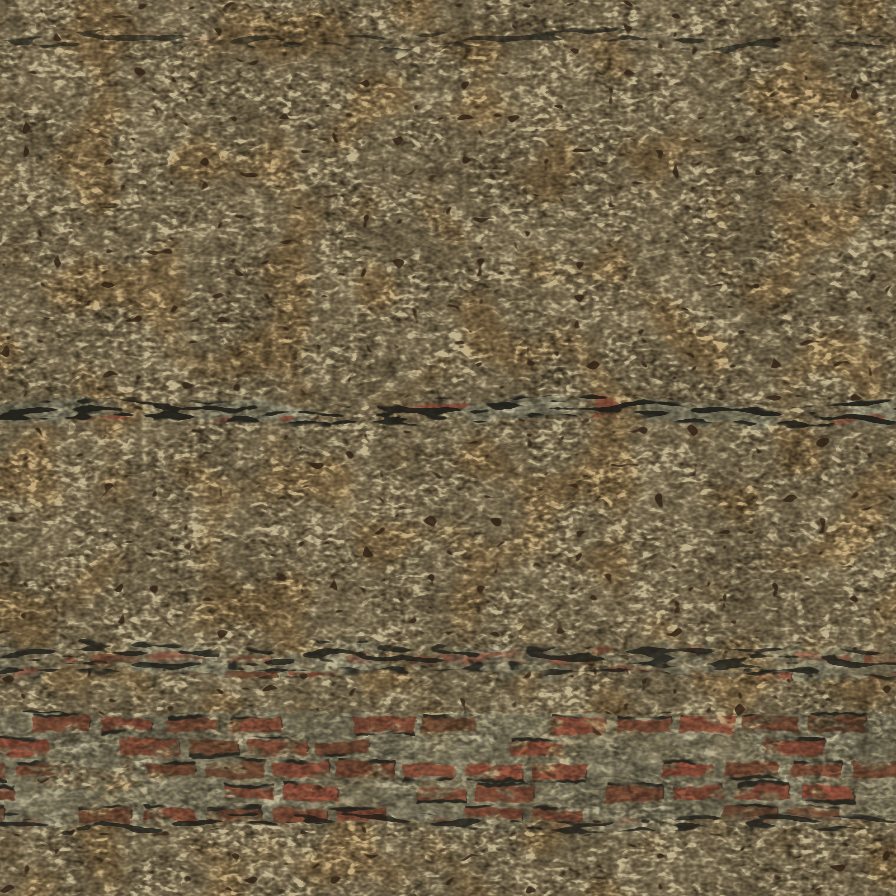
Give the GLSL for this texture, as a Shadertoy shader.

```glsl
// Weathered tan plaster wall with flecked grain, cracked seams and a band of exposed brick.

// Plaster
const vec3 PLASTER_DARK  = vec3(0.21, 0.18, 0.12);
const vec3 PLASTER_MID   = vec3(0.452, 0.402, 0.30);
const vec3 PLASTER_LIGHT = vec3(0.71, 0.66, 0.52);
const vec3 PIT_BROWN     = vec3(0.19, 0.13, 0.08);
const vec3 WARM_TINT     = vec3(1.03, 0.96, 0.87);
const float CONTRAST     = 1.0;

// Brick, mortar and cracks
const vec3 BRICK_RED    = vec3(0.50, 0.28, 0.21);
const vec3 BRICK_BROWN  = vec3(0.37, 0.26, 0.18);
const vec3 MORTAR_GRAY  = vec3(0.42, 0.41, 0.33);
const vec3 MORTAR_PALE  = vec3(0.66, 0.64, 0.54);
const vec3 CRACK_BLACK  = vec3(0.11, 0.11, 0.09);
const vec2 BRICK_SIZE   = vec2(0.072, 0.0255);
const vec2 BAND_RANGE   = vec2(0.083, 0.202);
const float UPPER_COURSE = 0.258;

// Seams: height, half width, mortar amount, crack amount
const vec4 SEAMS[4] = vec4[4](
    vec4(0.952, 0.009, 0.15, 0.65),
    vec4(0.540, 0.014, 0.85, 0.90),
    vec4(0.262, 0.019, 0.60, 0.80),
    vec4(0.082, 0.009, 0.35, 0.80));

float hash(vec2 p) {
    vec3 q = fract(vec3(p.xyx) * 0.1031);
    q += dot(q, q.yzx + 33.33);
    return fract((q.x + q.y) * q.z);
}

float cornerSlope(vec2 cell, vec2 offset) {
    float angle = 6.2832 * hash(cell);
    return dot(vec2(cos(angle), sin(angle)), offset);
}

// Gradient noise, about -0.7 to 0.7
float noise(vec2 p) {
    vec2 i = floor(p), f = p - i;
    vec2 u = f * f * f * (f * (f * 6.0 - 15.0) + 10.0);
    vec2 e = vec2(1.0, 0.0);
    return mix(mix(cornerSlope(i, f), cornerSlope(i + e.xy, f - e.xy), u.x),
               mix(cornerSlope(i + e.yx, f - e.yx), cornerSlope(i + e.xx, f - e.xx), u.x), u.y);
}

float boxDistance(vec2 p, vec2 halfSize) {
    vec2 d = abs(p) - halfSize;
    return length(max(d, 0.0)) + min(max(d.x, d.y), 0.0);
}

// Grain height with roughly unit spread
float plasterTone(vec2 p, vec2 warped) {
    float patches = noise(p * vec2(9.0, 13.0));
    float roughness = mix(0.75, 1.2, smoothstep(-0.3, 0.3, noise(p * vec2(17.0, 24.0) + 60.0)));
    float fine = 2.8 * noise(warped * vec2(95.0, 165.0) + 3.0)
               + 2.3 * noise(p * vec2(190.0, 280.0) + 11.0)
               + 1.4 * smoothstep(0.13, 0.28, noise(warped * vec2(70.0, 150.0) + 31.0));
    return 1.2 * patches + 1.7 * noise(warped * vec2(38.0, 60.0) + 7.0) + roughness * fine - 0.28;
}

vec3 plasterColor(float tone, vec2 p, vec2 warped) {
    tone *= CONTRAST;
    float up = max(tone, 0.0);
    vec3 color = mix(PLASTER_MID, PLASTER_DARK, clamp(-0.32 * tone, 0.0, 1.0));
    color = mix(color, PLASTER_LIGHT, min(0.333 * up + 0.086 * up * up, 1.15));
    color *= mix(vec3(1.0), WARM_TINT, smoothstep(0.0, 0.35, noise(p * 14.0 + 5.0)));
    float pit = smoothstep(0.40, 0.50, noise(warped * vec2(55.0, 80.0) + 17.0));
    return mix(color, PIT_BROWN, 0.85 * pit);
}

vec3 mortarColor(float tone, vec2 p) {
    float pale = smoothstep(0.0, 0.35, noise(p * vec2(28.0, 60.0) + 80.0));
    return mix(MORTAR_GRAY, MORTAR_PALE, 0.65 * pale) * (1.0 + 0.14 * clamp(tone, -2.5, 2.0));
}

// Courses of bricks showing where the plaster has fallen off
vec3 addBricks(vec3 color, vec2 p, float tone, float px) {
    float band = smoothstep(-0.008, 0.008, p.y - BAND_RANGE.x)
               * smoothstep(-0.008, 0.008, BAND_RANGE.y - p.y);
    float upper = 0.5 * (1.0 - smoothstep(0.008, 0.022, abs(p.y - UPPER_COURSE)));
    float exposure = max(band, upper) + 1.1 * noise(p * vec2(5.0, 18.0) + 2.0)
                   + 0.35 * noise(p * vec2(60.0, 100.0));
    float open = smoothstep(0.47, 0.58, exposure) * step(0.01, band + upper);

    vec2 q = p + 0.005 * vec2(noise(p * 38.0), noise(p * vec2(24.0, 38.0) + 9.0));
    q.y += 0.008 * noise(vec2(p.x * 4.0, 3.0));
    float course = floor(q.y / BRICK_SIZE.y);
    q.x += BRICK_SIZE.x * hash(vec2(course, 4.0));
    vec2 id = vec2(floor(q.x / BRICK_SIZE.x), course);
    vec2 local = q - (id + 0.5) * BRICK_SIZE;
    vec2 halfSize = 0.5 * BRICK_SIZE - vec2(0.003, 0.0035) - 0.003 * vec2(2.0, 1.0) * hash(id + 20.0);
    float chip = 0.003 * noise(p * vec2(110.0, 160.0));
    float present = step(0.24, hash(id + 7.0));
    float edge = max(px, 0.001);
    float brick = present * smoothstep(edge, -edge, boxDistance(local, halfSize) + chip);
    float side = hash(id + 50.0) < 0.7 ? 0.004 : -0.004;
    float shade = smoothstep(edge, -edge, boxDistance(local - vec2(0.001, side), halfSize) + chip);
    shade *= present * smoothstep(-0.15, 0.1, noise(p * vec2(22.0, 60.0) + 33.0));

    vec3 face = mix(BRICK_BROWN, BRICK_RED, hash(id + 90.0)) * (1.0 + 0.13 * clamp(tone, -2.0, 2.0));
    face = mix(face, color, 0.8 * smoothstep(0.08, 0.28, noise(p * vec2(32.0, 65.0) + 44.0)));
    vec3 wall = mix(color, mortarColor(tone, p), 0.65);
    wall = mix(wall, CRACK_BLACK, 0.85 * shade);
    return mix(color, mix(wall, face, brick), open);
}

// Wandering seam of gray mortar, black slits and red chips
vec3 addSeam(vec3 color, vec2 p, vec4 seam, float tone) {
    float center = seam.x + 0.018 * noise(vec2(p.x * 4.0, seam.x * 50.0))
                 + 0.008 * noise(vec2(p.x * 17.0, seam.x * 70.0));
    float spread = abs(p.y - center) / seam.y + 0.7 * noise(p * vec2(40.0, 90.0) + 13.0);
    float inside = 1.0 - smoothstep(0.65, 1.0, spread);
    float mortar = smoothstep(-0.2, 0.15, noise(vec2(p.x * 8.0, seam.x * 31.0)) + 0.4 * (seam.z - 0.6));
    float slit = smoothstep(0.12, 0.22, noise(p * vec2(24.0, 130.0) + 21.0)
               + 0.1 * noise(p * 150.0) + 0.2 * (seam.w - 0.6));
    float chip = smoothstep(0.30, 0.36, noise(p * vec2(20.0, 65.0) + 71.0));
    color = mix(color, mortarColor(tone, p), inside * mortar * seam.z);
    color = mix(color, BRICK_RED * (1.0 + 0.1 * tone), inside * chip * seam.z);
    return mix(color, CRACK_BLACK, inside * slit * seam.w);
}

void mainImage(out vec4 fragColor, in vec2 fragCoord) {
    vec2 p = fragCoord / iResolution.y;
    vec2 warped = p + 0.005 * vec2(noise(p * 60.0), noise(p * 60.0 + 40.0));
    float tone = plasterTone(p, warped);
    vec3 color = plasterColor(tone, p, warped);
    color = addBricks(color, p, tone, 1.0 / iResolution.y);
    for (int i = 0; i < 4; i++) color = addSeam(color, p, SEAMS[i], tone);
    fragColor = vec4(clamp(color, 0.0, 1.0), 1.0);
}
```
